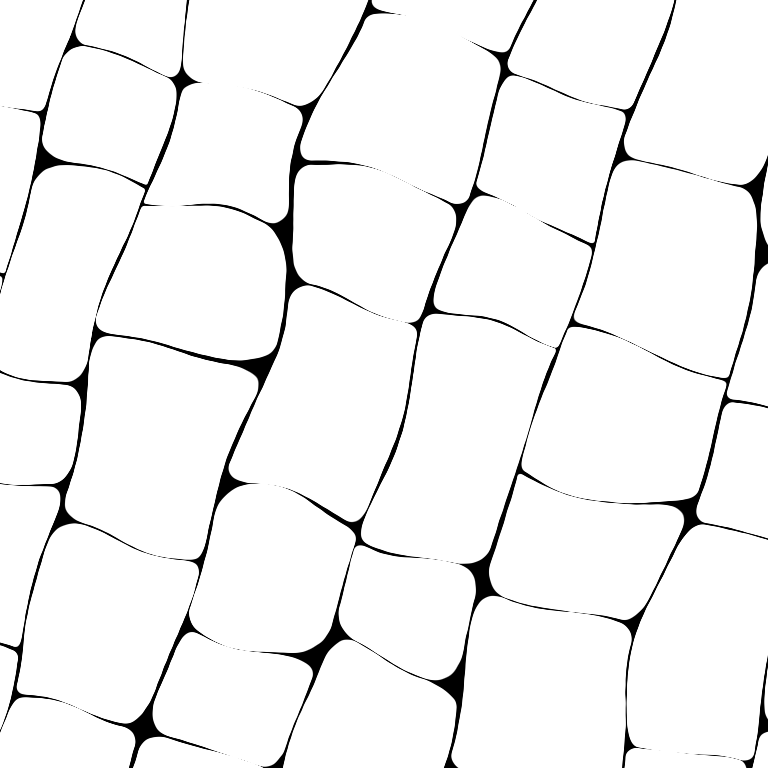
This texture is drawn by a WebGL 1 fragment shader. Its source:

```glsl
precision highp float;
// Tilted paving of pale irregular slabs split by thin black seams.
// Wobbling columns are cut by staggered joints; noise varies each seam's
// width until it breaks, and a smooth minimum fills the corners with wedges.

uniform vec2 u_resolution;

const vec3 SLAB_WHITE = vec3(1.0);
const vec3 SEAM_BLACK = vec3(0.0);
const float TILT = 0.285;
const float COLUMN_WIDTH = 0.19;
const float SLAB_HEIGHT = 0.205;

float hash(vec2 p) {
  return fract(sin(dot(p, vec2(127.1, 311.7))) * 43758.55);
}

vec2 gradientAt(vec2 corner) {
  float angle = 6.28318 * hash(corner);
  return vec2(cos(angle), sin(angle));
}

float gradientNoise(vec2 p) {
  vec2 cell = floor(p);
  vec2 f = p - cell;
  vec2 blend = f * f * f * (f * (f * 6.0 - 15.0) + 10.0);
  vec2 e = vec2(1.0, 0.0);
  float a = dot(gradientAt(cell), f);
  float b = dot(gradientAt(cell + e.xy), f - e.xy);
  float c = dot(gradientAt(cell + e.yx), f - e.yx);
  float d = dot(gradientAt(cell + e.xx), f - e.xx);
  return mix(mix(a, b, blend.x), mix(c, d, blend.x), blend.y);
}

float smoothMin(float a, float b, float radius) {
  float h = max(radius - abs(a - b), 0.0) / radius;
  return min(a, b) - 0.25 * h * h * radius;
}

// Position of one seam, in cell units, at a distance "along" its length.
float seamPosition(float index, float lane, float along, float jitter, float wobble) {
  float shift = jitter * (2.0 * hash(vec2(index, lane)) - 1.0);
  vec2 track = vec2(along, index * 5.37 + lane * 11.73);
  return index + shift + wobble * gradientNoise(track);
}

// Cell index, then the distances to its lower and upper seams.
vec3 findCell(float t, float lane, float along, float jitter, float wobble) {
  float i = floor(t);
  i += step(seamPosition(i + 1.0, lane, along, jitter, wobble), t);
  i -= step(t, seamPosition(floor(t), lane, along, jitter, wobble));
  float lower = seamPosition(i, lane, along, jitter, wobble);
  float upper = seamPosition(i + 1.0, lane, along, jitter, wobble);
  return vec3(i, t - lower, upper - t);
}

// Half width of a seam; below zero the seam is interrupted.
float seamWidth(vec2 p, float index, float lane, float base, float spread) {
  vec2 offset = vec2(index * 3.13, lane * 7.71);
  float rough = 0.0006 * gradientNoise(p * 70.0);
  return base + spread * gradientNoise(p * 9.0 + offset) + rough;
}

// Signed distance to the nearer of a cell's two seams.
float seamDistance(vec2 p, vec3 cell, float size, float lane, float base, float spread) {
  float lower = cell.y * size - seamWidth(p, cell.x, lane, base, spread);
  float upper = cell.z * size - seamWidth(p, cell.x + 1.0, lane, base, spread);
  return min(lower, upper);
}

void main() {
  float shortSide = min(u_resolution.x, u_resolution.y);
  vec2 uv = gl_FragCoord.xy / shortSide;
  float pixel = 1.0 / shortSide;

  // Tilted and gently bent layout space
  float c = cos(TILT);
  float s = sin(TILT);
  vec2 p = vec2(c * uv.x - s * uv.y, s * uv.x + c * uv.y);
  vec2 bend = vec2(gradientNoise(uv * 2.5 + 3.7), gradientNoise(uv * 2.5 + 19.2));
  p += 0.03 * bend;

  // Long column seams
  vec3 column = findCell(p.x / COLUMN_WIDTH, 0.0, p.y * 4.0, 0.16, 0.22);
  float columnDistance = seamDistance(p, column, COLUMN_WIDTH, 0.0, 0.0019, 0.0034);

  // Staggered joints, thinning towards the middle of each slab
  float lane = column.x + 17.0;
  float stagger = hash(vec2(lane, 4.3));
  vec3 slab = findCell(p.y / SLAB_HEIGHT + stagger, lane, p.x * 6.0, 0.27, 0.18);
  float thickening = 0.0014 * exp(-30.0 * max(columnDistance, 0.0));
  float jointDistance = seamDistance(p, slab, SLAB_HEIGHT, lane, 0.0006, 0.0036);
  jointDistance -= thickening;

  // Black wedges where seams meet
  float wedge = max(0.028 + 0.06 * gradientNoise(p * 8.0 + 41.3), 0.004);
  float distanceToSeam = smoothMin(columnDistance, jointDistance, wedge);

  float slabMask = smoothstep(-0.5 * pixel, 0.5 * pixel, distanceToSeam);
  gl_FragColor = vec4(mix(SEAM_BLACK, SLAB_WHITE, slabMask), 1.0);
}
```
